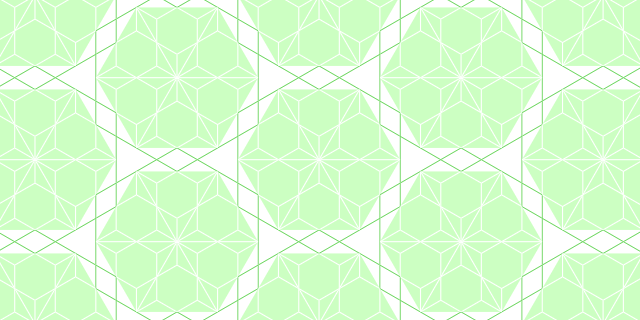
Give the GLSL for this pattern, as a WebGL 2 fragment shader.

```glsl
#version 300 es
precision highp float;

uniform vec2 u_resolution;
out vec4 fragColor;

const float SPACING = 0.5125;  // between neighbouring hexagon centres
const float RADIUS = 0.2535;   // hexagon centre to corner
const float ROOT3 = 1.7320508;

float segmentDistance(vec2 p, vec2 a, vec2 b) {
    vec2 ab = b - a;
    return length(p - a - ab * clamp(dot(p - a, ab) / dot(ab, ab), 0.0, 1.0));
}

// Share of a pixel inside an edge
float inside(float d, float pixel) {
    return clamp(0.5 - d / pixel, 0.0, 1.0);
}

// Share of a pixel covered by a line, also when thinner than the pixel
float stroke(float d, float width, float pixel) {
    return inside(d - 0.5 * width, pixel) - inside(d + 0.5 * width, pixel);
}

// Offset from the nearest point of the hexagonal lattice
vec2 hexCell(vec2 p) {
    vec2 period = SPACING * vec2(ROOT3, 1.0);
    vec2 a = mod(p + 0.5 * period, period) - 0.5 * period;
    vec2 b = mod(p, period) - 0.5 * period;
    return dot(a, a) < dot(b, b) ? a : b;
}

// Mirror into the 30 degree wedge above the x axis
vec2 foldWedge(vec2 p) {
    vec2 normal = vec2(-0.5, 0.5 * ROOT3);
    p = abs(p);
    p -= 2.0 * max(dot(p, normal), 0.0) * normal;
    return abs(p);
}

// Star of spokes, rhombi and open hexagons, for a unit radius
float starDistance(vec2 q) {
    vec2 middle = vec2(0.5, 0.0);
    vec2 corner = vec2(1.0, 0.0);
    vec2 inner = vec2(0.25, 0.25 / ROOT3);
    vec2 outer = vec2(0.75, 0.25 / ROOT3);
    float d = segmentDistance(q, vec2(0.0), corner);
    d = min(d, segmentDistance(q, vec2(0.0), inner));
    d = min(d, segmentDistance(q, inner, middle));
    d = min(d, segmentDistance(q, middle, outer));
    d = min(d, segmentDistance(q, outer, corner));
    return min(d, segmentDistance(q, outer, vec2(0.75, 0.25 * ROOT3)));
}

// Paired straight lines in three directions
float latticeDistance(vec2 p) {
    float period = 0.5 * ROOT3 * SPACING;
    float d = 1.0;
    for (int i = 0; i < 3; i++) {
        float angle = radians(60.0) * float(i);
        float along = dot(p, vec2(cos(angle), sin(angle)));
        float offset = abs(mod(along + 0.5 * period, period) - 0.5 * period);
        d = min(d, abs(offset - 0.75 * RADIUS));
    }
    return d;
}

void main() {
    float pixel = 1.0 / u_resolution.y;
    vec2 p = gl_FragCoord.xy * pixel - vec2(0.997, 0.501);
    vec2 q = foldWedge(hexCell(p)) / RADIUS;

    vec3 white = vec3(1.0);
    vec3 paleGreen = vec3(0.80, 1.0, 0.76);
    vec3 lineGreen = vec3(0.36, 0.82, 0.30);

    // Green lines behind the filled hexagons
    vec3 color = mix(white, lineGreen, stroke(latticeDistance(p), 0.0026, pixel));

    // Hexagon with its white star
    float hexEdge = (dot(q, vec2(0.5 * ROOT3, 0.5)) - 0.5 * ROOT3) * RADIUS;
    float star = stroke(starDistance(q) * RADIUS, 0.0034, pixel);
    color = mix(color, mix(paleGreen, white, star), inside(hexEdge, pixel));

    fragColor = vec4(color, 1.0);
}
```
